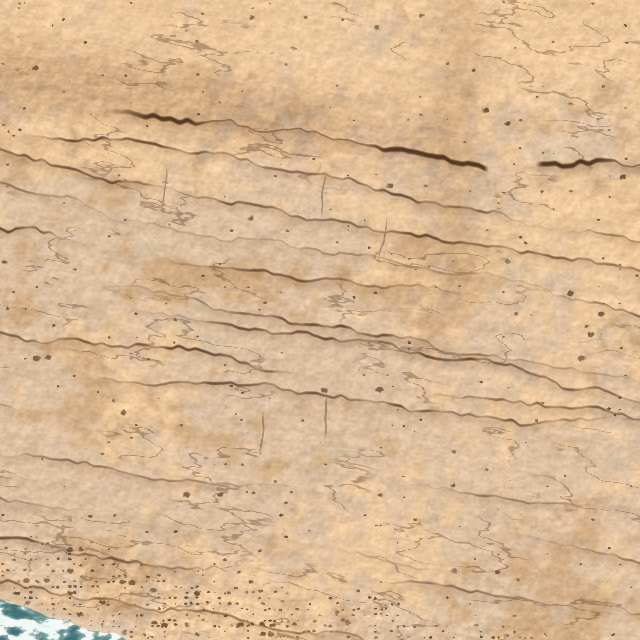
A WebGL 1 fragment shader for this texture:

```glsl
precision highp float;
// Sunlit sandstone cliff with gently dipping beds and a corner of sea below.
// Layered value noise gives stain and relief; looped wavy curves give the bedding
// cracks, jittered cells give the pits, and a noisy edge bounds the water.
uniform vec2 u_resolution;

float hash(vec2 p) {
  vec3 q = fract(p.xyx * 0.1031);
  q += dot(q, q.yzx + 33.33);
  return fract((q.x + q.y) * q.z);
}

float noise(vec2 p) {
  vec2 i = floor(p), f = fract(p);
  f = f * f * (3.0 - 2.0 * f);
  return mix(mix(hash(i), hash(i + vec2(1, 0)), f.x),
             mix(hash(i + vec2(0, 1)), hash(i + vec2(1, 1)), f.x), f.y);
}

float fbm(vec2 p) {
  float sum = 0.0, amp = 0.5;
  for (int i = 0; i < 5; i++) {
    sum += amp * noise(p);
    p = mat2(1.6, 1.2, -1.2, 1.6) * p + 17.3;
    amp *= 0.5;
  }
  return sum / 0.97;
}

// Rock surface: long tilted ripples plus rough grain
float relief(vec2 p) {
  vec2 bed = vec2(p.x, p.y + 0.16 * p.x);
  return 0.6 * fbm(bed * vec2(9, 26)) + 0.4 * fbm(p * 48.0 + 5.0);
}

// Wavy bedding crack: x is the dark line, y the soft shade under its lip
vec2 crack(vec2 p, float height, float slope, float seed, float width) {
  float y = height - slope * p.x
    + 0.035 * (noise(vec2(p.x * 4.0, seed)) - 0.5)
    + 0.014 * (noise(vec2(p.x * 17.0, seed + 40.0)) - 0.5)
    + 0.006 * (noise(vec2(p.x * 75.0, seed + 80.0)) - 0.5);
  float d = p.y - y;
  float line = 1.0 - smoothstep(width * 0.3, width + 0.0015, abs(d));
  float shade = smoothstep(-0.022, -0.001, d) * (1.0 - smoothstep(-0.001, 0.001, d));
  return vec2(line, shade);
}

// One irregular pit per cell, kept for the given share of cells
float pits(vec2 p, float share) {
  vec2 cell = floor(p);
  vec2 centre = 0.35 + 0.3 * vec2(hash(cell + 3.1), hash(cell + 8.7));
  vec2 d = (fract(p) - centre) * vec2(0.8, 1.1);
  float radius = 0.08 + 0.2 * hash(cell + 5.5);
  float edge = length(d) + 0.2 * (noise(p * 5.0) - 0.5);
  return (1.0 - smoothstep(radius - 0.08, radius + 0.08, edge)) * step(hash(cell), share);
}

void main() {
  vec2 p = gl_FragCoord.xy / u_resolution;
  vec2 warped = p + 0.05 * (vec2(fbm(p * 5.0), fbm(p * 5.0 + 31.0)) - 0.5);

  // Stains: tan and pinkish grey patches, cream towards the top and right
  float patches = 0.55 * fbm(warped * vec2(6, 9)) + 0.45 * fbm(p * 26.0 + 9.0);
  float middle = smoothstep(0.1, 0.3, p.y) * (1.0 - smoothstep(0.55, 0.8, p.y));
  vec3 rock = mix(vec3(0.82, 0.68, 0.52), vec3(0.86, 0.755, 0.64),
                  smoothstep(0.4, 0.56, patches + 0.06 * middle));
  float warmth = 0.6 * fbm(warped * 5.0 + 60.0) + 0.4 * fbm(p * 34.0 + 20.0)
    + 0.13 * smoothstep(0.6, 1.0, p.y) + 0.06 * p.x - 0.06 * middle;
  rock = mix(rock, vec3(0.935, 0.795, 0.62), 0.9 * smoothstep(0.46, 0.63, warmth));
  float bedY = p.y + 0.16 * p.x;
  float dusk = smoothstep(0.8, 0.87, bedY) * (1.0 - smoothstep(0.9, 0.98, bedY))
    * (1.0 - smoothstep(0.35, 0.9, p.x));
  float streak = exp(-pow((warped.x - 0.71) / 0.045, 2.0)) * smoothstep(0.4, 0.6, p.y);
  rock *= 1.0 - (0.13 * dusk + 0.09 * streak) * vec3(0.8, 1.0, 1.2);

  // Raking light and fine grain
  float light = relief(p) - relief(p + vec2(-0.0015, 0.003));
  float band = 1.0 - smoothstep(0.14, 0.2, p.y + 0.2 * p.x + 0.1 * (fbm(p * 9.0) - 0.5));
  rock *= 1.0 + light * (0.75 + 0.5 * band + 0.4 * dusk);
  rock += 0.055 * (noise(p * 240.0) - 0.5) + 0.05 * (noise(p * 110.0) - 0.5);

  // Bedding cracks that fade in and out along their length
  float dark = 0.0, shade = 0.0;
  for (int i = 0; i < 14; i++) {
    float k = float(i);
    float r = hash(vec2(k, 7.0));
    float run = smoothstep(0.38, 0.68, noise(vec2(p.x * 4.5 + r * 9.0, k + 0.5)));
    float broken = 0.35 + 0.65 * noise(vec2(p.x * 45.0, k + 20.0));
    vec2 c = crack(p, 0.79 - 0.055 * k + 0.03 * r, 0.07 + 0.13 * hash(vec2(k, 2.0)),
                   k * 3.0, 0.0006 + 0.0018 * run * broken);
    dark = max(dark, c.x * run * broken * 0.85);
    shade = max(shade, c.y * (0.25 + 0.75 * run));
  }

  // Bold open ledge near the top, with a gap at the right
  float open = smoothstep(0.15, 0.24, p.x)
    * (1.0 - smoothstep(0.755, 0.765, p.x) * (1.0 - smoothstep(0.835, 0.85, p.x)));
  float gape = smoothstep(0.25, 0.7, noise(vec2(p.x * 11.0, 91.0)));
  vec2 ledge = crack(p, 0.83, 0.1, 55.0, 0.0008 + 0.0038 * gape);
  dark = max(dark, ledge.x * open * (0.5 + 0.5 * gape));
  shade = max(shade, ledge.y * open);

  // Hairline splits and a few short upright joints
  float vein = abs(fbm(vec2(p.x * 7.0, bedY * 24.0) + 70.0) - 0.5);
  float hairs = (1.0 - smoothstep(0.003, 0.016, vein)) * smoothstep(0.5, 0.68, noise(p * 13.0));
  dark = max(dark, 0.35 * hairs);
  for (int i = 0; i < 5; i++) {
    vec2 q = p - 0.2 - 0.55 * vec2(hash(vec2(i, 11)), hash(vec2(i, 23)));
    float x = abs(q.x - 0.12 * q.y + 0.008 * (noise(p * 40.0) - 0.5));
    dark = max(dark, 0.4 * (1.0 - smoothstep(0.0005, 0.002, x))
                         * (1.0 - smoothstep(0.02, 0.04, abs(q.y))));
  }

  // Pits crowd the weathered foot and are rare elsewhere
  float holes = max(pits(p * 60.0, 0.012 + 0.24 * band), pits(p * 115.0 + 4.0, 0.02 + 0.28 * band));
  dark = max(dark, holes * (0.45 + 0.4 * noise(p * 30.0)));
  rock *= 1.0 - 0.1 * shade * vec3(0.8, 1.0, 1.2);
  rock = mix(rock, vec3(0.33, 0.23, 0.15), dark);

  // Rippling sea with glints, under a pale shore
  float shore = p.y - 0.066 + 0.34 * p.x + 0.025 * (fbm(p * 28.0) - 0.5);
  rock = mix(rock, vec3(0.93, 0.83, 0.7), 0.6 * (1.0 - smoothstep(0.0, 0.02, shore)));
  float ripple = fbm(p * vec2(45, 75));
  vec3 sea = mix(vec3(0.26, 0.45, 0.47), vec3(0.58, 0.69, 0.69), smoothstep(0.3, 0.65, ripple));
  sea = mix(sea, vec3(0.95, 0.98, 0.97), smoothstep(0.6, 0.7, ripple + 0.1 * noise(p * 130.0)));
  gl_FragColor = vec4(mix(sea, rock, smoothstep(-0.0015, 0.0015, shore)), 1.0);
}
```
